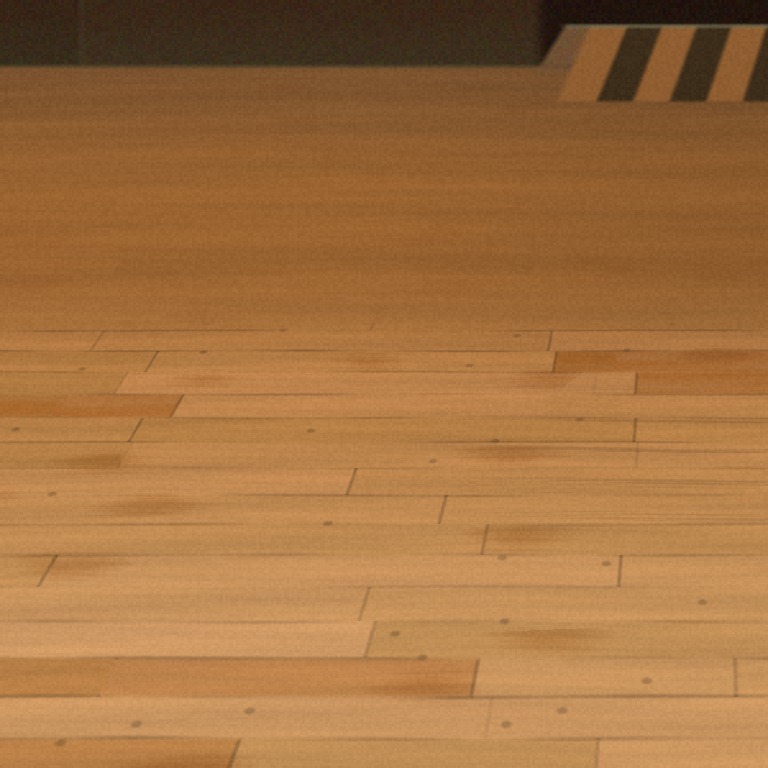
This texture is drawn by a Shadertoy shader. Its source:

```glsl
#define HORIZON 1.69
#define VANISH_X 0.92
#define ROW_SCALE 48.8
#define ROW_SHIFT 0.55
#define PLANK_LENGTH 0.52
#define FOCUS_Y 0.566
#define WALL_Y 0.914
#define RAMP_BASE 0.868
#define RAMP_TOP 0.966
#define GRAIN_AMOUNT 0.042
#define TONE_AMOUNT 0.075
#define SPECKLE 0.03

float hash(vec2 p) {
    vec3 q = fract(p.xyx * 0.1031);
    q += dot(q, q.yzx + 33.33);
    return fract((q.x + q.y) * q.z);
}

// x: distance to the nearest scattered cell centre, y: random value of that cell
vec2 cellular(vec2 p) {
    vec2 cell = floor(p), best = vec2(2.0, 0.0);
    for (int j = -1; j <= 1; j++)
        for (int i = -1; i <= 1; i++) {
            vec2 c = cell + vec2(i, j);
            float d = length(p - c - vec2(hash(c), hash(c + 41.0)));
            if (d < best.x) best = vec2(d, hash(c + 83.0));
        }
    return best;
}

// Warped sines, layered
float grain(vec2 p) {
    float sum = 0.0, amp = 0.5;
    for (int i = 0; i < 5; i++) {
        sum += amp * sin(p.y + 1.7 * sin(p.x + sum));
        p = p * vec2(1.6, 2.1) + vec2(3.1, 1.7);
        amp *= 0.65;
    }
    return sum;
}

float plankCoord(float x, float row) {
    return x / PLANK_LENGTH + 5.0 * hash(vec2(row, 7.0));
}

// Brightness of a plank, blended softly over its end joint
float plankTone(float x, float row) {
    float along = plankCoord(x, row) - 0.5;
    float id = floor(along) + 20.0;
    float blend = smoothstep(0.492, 0.508, fract(along));
    return mix(hash(vec2(id, row)), hash(vec2(id + 1.0, row)), blend) - 0.5;
}

// x: part of one row on the given side of a joint, y: the joint itself
vec2 stainedPlank(vec2 board, float row, float joint, float side) {
    float inRow = 1.0 - smoothstep(0.4, 0.56, abs(board.y - row - 0.5));
    float offset = board.x - joint;
    return inRow * vec2(smoothstep(-0.004, 0.004, offset * side),
                        1.0 - smoothstep(0.0004, 0.003, abs(offset)));
}

vec3 floorColor(vec2 uv) {
    float depth = HORIZON - uv.y;
    vec2 board = vec2((uv.x - VANISH_X) / depth, ROW_SCALE / depth - ROW_SHIFT);
    float row = floor(board.y), seamId = floor(board.y + 0.5);
    float sharp = 1.0 - smoothstep(FOCUS_Y - 0.01, FOCUS_Y + 0.03, uv.y);

    // Light falling off towards the back
    vec3 col = mix(vec3(0.78, 0.575, 0.36), vec3(0.725, 0.50, 0.28), smoothstep(0.15, 0.53, uv.y));
    col = mix(col, vec3(0.605, 0.39, 0.19), smoothstep(0.49, 0.66, uv.y));
    col = mix(col, vec3(0.485, 0.325, 0.18), smoothstep(0.75, 0.92, uv.y));
    col *= 1.0 - 0.08 * smoothstep(0.4, 1.0, uv.x) * smoothstep(0.4, 0.65, uv.y);

    // Plank tones and wood grain
    float tone = mix(plankTone(board.x, seamId - 1.0), plankTone(board.x, seamId),
                     smoothstep(-0.07, 0.07, board.y - seamId));
    float fibre = grain(vec2(board.x * 7.0, board.y * 4.0 + tone * 3.0));
    float haze = grain(vec2(board.x * 4.0, board.y * 2.0));
    col *= 1.0 + sharp * (TONE_AMOUNT * tone + GRAIN_AMOUNT * fibre);
    col *= 1.0 + (1.0 - sharp) * (0.025 * tone + 0.035 * haze);
    col.b *= 1.0 + 0.10 * sharp * tone;

    // Sparse amber blotches and small knots
    vec2 patchCell = cellular(board * vec2(6.0, 0.6));
    float blotch = (1.0 - smoothstep(0.0, 0.36, patchCell.x + 0.12 * fibre)) * step(0.65, patchCell.y);
    col *= mix(vec3(1.0), vec3(0.90, 0.83, 0.72), blotch * (0.2 + 0.55 * sharp));
    vec2 knotCell = cellular(board * vec2(16.0, 0.8) + 9.0);
    float knot = (1.0 - smoothstep(0.03, 0.10, knotCell.x)) * step(0.8, knotCell.y);
    col *= 1.0 - 0.18 * knot * sharp;

    // Thin dark streaks towards the right
    float streak = smoothstep(0.35, 0.95, grain(vec2(board.x * 5.0 + 2.0, board.y * 5.0)));
    float streakZone = smoothstep(0.45, 0.85, uv.x) * (1.0 - smoothstep(0.06, 0.12, abs(uv.y - 0.40)));
    col *= 1.0 - 0.11 * streak * streakZone;

    // Darker stained boards
    vec2 amber = stainedPlank(board, 39.0, -0.566, -1.0);
    amber += stainedPlank(board, 40.0, -0.077, 1.0);
    amber += stainedPlank(board, 41.0, -0.17, 1.0);
    vec2 russet = stainedPlank(board, 30.0, -0.192, -1.0);
    russet += stainedPlank(board, 28.0, -0.368, -1.0);
    col *= mix(vec3(1.0), vec3(0.88, 0.79, 0.62), amber.x * (0.75 + 0.4 * fibre));
    col *= mix(vec3(1.0), vec3(0.945, 0.885, 0.81), russet.x);

    // Worn, broken seams and slanted end joints
    float seam = 1.0 - smoothstep(0.0, 0.09, abs(board.y - seamId + 0.02 * sin(board.x * 13.0 + seamId)));
    float wear = 0.5 + 0.5 * sin(board.x * 11.0 + seamId * 2.4 + 1.5 * sin(board.x * 23.0 + seamId));
    seam *= (0.05 + 0.95 * wear) * (0.3 + 0.7 * hash(vec2(seamId, 5.0)));
    float along = plankCoord(board.x, row);
    float joint = abs(along - floor(along + 0.5)) * PLANK_LENGTH;
    joint = 1.0 - smoothstep(0.0002, 0.003, joint);
    joint *= smoothstep(0.2, 0.9, hash(vec2(row, floor(along + 0.5) + 30.0)));
    joint *= 1.0 - min(amber.x + russet.x, 1.0);
    float dark = 0.21 * seam + 0.2 * joint + 0.2 * (amber.y + russet.y);
    return col * (1.0 - min(dark, 0.35) * mix(0.1, 1.0, sharp));
}

vec3 wallColor(vec2 uv) {
    vec3 col = mix(vec3(0.235, 0.185, 0.115), vec3(0.225, 0.15, 0.09), smoothstep(WALL_Y, 1.0, uv.y));
    col *= 0.93 + 0.07 * smoothstep(0.09, 0.12, uv.x);
    col += 0.02 * (1.0 - smoothstep(0.001, 0.007, abs(uv.x - 0.106)));
    return mix(col, vec3(0.125, 0.075, 0.05), smoothstep(0.69, 0.715, uv.x));
}

void mainImage(out vec4 fragColor, in vec2 fragCoord) {
    vec2 uv = fragCoord / iResolution.xy;
    float soft = 0.0035;
    float onWall = smoothstep(-soft, soft, uv.y - WALL_Y);
    vec3 col = mix(floorColor(uv), wallColor(uv), onWall);
    col = mix(col, vec3(0.25, 0.25, 0.17), 0.35 * (1.0 - smoothstep(0.001, 0.005, abs(uv.y - WALL_Y))));

    // Ramp with its side face and leaning stripes
    float rise = (uv.y - RAMP_BASE) / (RAMP_TOP - RAMP_BASE);
    float stripe = (uv.x - 0.777 - 0.04 * rise) / (0.0951 - 0.0045 * rise);
    float below = 1.0 - smoothstep(-soft, soft, uv.y - RAMP_TOP);
    float front = below * smoothstep(-soft, soft, uv.y - RAMP_BASE) * smoothstep(-0.60, -0.48, stripe);
    float sideEdge = uv.x - 0.703 - 0.63 * (uv.y - WALL_Y);
    float side = below * smoothstep(-0.006, 0.006, sideEdge) * smoothstep(0.895, 0.92, uv.y);
    col = mix(col, vec3(0.43, 0.31, 0.20), side);
    float band = smoothstep(-0.05, 0.05, 0.25 - abs(fract(stripe + 0.25) - 0.5)) * step(-0.25, stripe);
    vec3 paint = mix(vec3(0.56, 0.365, 0.19), vec3(0.235, 0.175, 0.10), band);
    col = mix(col, paint, front);
    float rim = 1.0 - smoothstep(0.0008, 0.005, abs(uv.y - RAMP_TOP));
    col = mix(col, vec3(0.46, 0.47, 0.36), 0.5 * rim * smoothstep(0.725, 0.745, uv.x));

    // Fine speckle, coloured in the shade
    vec2 dot2 = floor(uv * 300.0);
    vec3 tint = vec3(hash(dot2), hash(dot2 + 57.0), hash(dot2 + 113.0)) - 0.5;
    col += SPECKLE * mix(vec3(tint.x), 1.6 * tint, onWall * (1.0 - front));
    fragColor = vec4(clamp(col, 0.0, 1.0), 1.0);
}
```
